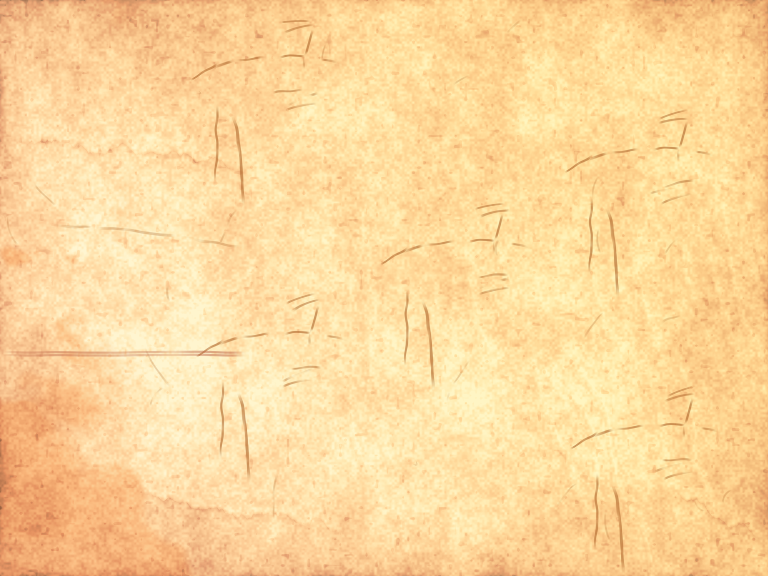
Write a Shadertoy shader that draws this texture.

```glsl
// Aged parchment: layered noise sets a tone that is looked up in a warm ramp.
// Darkened edges, orange stains, upright wrinkles, ragged creases and
// clusters of thin broken scratches are laid over the paper.

const int SHADES = 7;
const vec3 PAPER[SHADES] = vec3[SHADES](
    vec3(0.81, 0.58, 0.40), vec3(0.91, 0.64, 0.44), vec3(0.95, 0.73, 0.50),
    vec3(0.99, 0.80, 0.56), vec3(1.00, 0.86, 0.62), vec3(1.00, 0.92, 0.70),
    vec3(1.00, 0.96, 0.78));
const vec3 SCRATCH_BROWN = vec3(0.70, 0.42, 0.19);
const vec3 RULE_RED = vec3(0.76, 0.42, 0.30);
const vec3 STAIN_ORANGE = vec3(0.98, 0.70, 0.42);

float hash(vec2 p) {
    vec3 q = fract(p.xyx * 0.1031);
    q += dot(q, q.yzx + 33.33);
    return fract((q.x + q.y) * q.z);
}

float noise(vec2 p) {
    vec2 i = floor(p), f = fract(p);
    f = f * f * (3.0 - 2.0 * f);
    return mix(mix(hash(i), hash(i + vec2(1, 0)), f.x),
               mix(hash(i + vec2(0, 1)), hash(i + vec2(1, 1)), f.x), f.y);
}

float fbm(vec2 p) {
    float sum = 0.0, amp = 0.533;
    for (int i = 0; i < 4; i++) {
        sum += amp * noise(p);
        p = mat2(1.6, 1.2, -1.2, 1.6) * p + 17.3;
        amp *= 0.5;
    }
    return sum;
}

// Thin bowed line from a to b that fades at its ends and breaks up.
float stroke(vec2 p, vec2 a, vec2 b, float bend, float width, float blur) {
    vec2 ab = b - a;
    float h = clamp(dot(p - a, ab) / dot(ab, ab), 0.0, 1.0);
    vec2 side = normalize(vec2(-ab.y, ab.x));
    float offset = bend * 4.0 * h * (1.0 - h) + 0.005 * (noise(p * 40.0) - 0.5);
    float d = length(p - a - ab * h - side * offset);
    float line = 1.0 - smoothstep(width, width + blur, d);
    float ends = smoothstep(0.0, 0.15, h) * smoothstep(1.0, 0.8, h);
    return line * ends * smoothstep(0.15, 0.65, noise(p * 55.0 + 9.0));
}

// One group: a long arc, two upright cuts, ticks and short hatching.
float scratchGroup(vec2 p, float seed, float blur) {
    float w = 0.0007;
    float s = stroke(p, vec2(-0.12, -0.02), vec2(0.12, -0.012), 0.018, w, blur);
    s = max(s, stroke(p, vec2(-0.105, -0.08), vec2(-0.107, -0.22), 0.002, w, blur));
    s = max(s, stroke(p, vec2(-0.075, -0.10), vec2(-0.058, -0.26), 0.004, w * 2.0, blur));
    s = max(s, stroke(p, vec2(0.045, -0.02), vec2(0.065, 0.05), 0.0, w, blur));
    s = max(s, stroke(p, vec2(-0.15, -0.04), vec2(-0.10, -0.01), 0.0, w, blur));
    for (float k = 0.0; k < 5.0; k++) {
        vec2 c = vec2(0.02 + 0.03 * hash(vec2(k, seed)), -0.06 - 0.013 * k);
        if (k > 2.5) c.y += 0.16;
        vec2 reach = vec2(0.027, 0.012 * hash(vec2(seed, k + 5.0)));
        s = max(s, 0.8 * stroke(p, c - reach, c + reach, 0.002, w, blur));
    }
    return s;
}

// Ragged crease: x is a dark lip with a shadow below, y is a pale rim above.
vec2 raggedCrease(vec2 p, vec2 a, vec2 b) {
    float h = (p.x - a.x) / (b.x - a.x);
    float rag = 0.045 * (fbm(vec2(p.x * 38.0, a.y * 50.0)) - 0.5);
    float d = p.y - mix(a.y, b.y, h) - rag;
    float span = smoothstep(0.0, 0.15, h) * smoothstep(1.0, 0.8, h);
    float lip = exp(-abs(d) * 330.0) + 0.45 * exp(-max(-d, 0.0) * 60.0) * smoothstep(0.003, -0.003, d);
    float rim = exp(-max(d, 0.0) * 70.0) * smoothstep(0.002, 0.008, d);
    return span * vec2(lip * (0.4 + noise(p * 45.0)), rim);
}

// Slanted wrinkles, lit from one side.
float wrinkles(vec2 p) {
    vec2 q = vec2(p.x * 24.0 + p.y * 5.0 + 2.0 * fbm(p * 5.0), p.y * 4.0);
    float ridge = 1.0 - abs(2.0 * noise(q) - 1.0);
    float lee = 1.0 - abs(2.0 * noise(q + vec2(0.22, 0.0)) - 1.0);
    return pow(ridge, 6.0) - 0.7 * pow(lee, 6.0);
}

float edgeDarkness(vec2 p, float aspect) {
    vec2 far = vec2(aspect, 1.0) - p;
    float wide = 1.6 * (exp(-p.x * 9.0) + exp(-far.x * 9.0)) + 1.6 * exp(-p.y * 9.0) + 1.2 * exp(-far.y * 9.0);
    float rim = exp(-min(min(p.x, far.x), min(p.y, far.y)) * 130.0);
    float corner = 1.2 * exp(-5.0 * length(p - vec2(0.05, 0.1)));
    return wide * (0.15 + 1.5 * fbm(p * 4.5 + 3.0)) + corner + 2.2 * rim * noise(p * 14.0);
}

vec3 paperColor(float tone) {
    float t = clamp(tone, 0.0, float(SHADES) - 1.001);
    int i = int(t);
    return mix(PAPER[i], PAPER[i + 1], fract(t)) * (1.0 + 0.13 * clamp(tone, -3.0, 0.0));
}

void mainImage(out vec4 fragColor, in vec2 fragCoord) {
    vec2 p = fragCoord / iResolution.y;
    float aspect = iResolution.x / iResolution.y;
    float blur = max(1.3 / iResolution.y, 0.0022);

    // Mottling from broad clouds down to fine grain
    float tone = 4.4 + 2.8 * (fbm(p * 3.0 + 7.0) - 0.5) + 2.6 * (fbm(p * vec2(15.0, 10.0)) - 0.5);
    tone += 2.2 * (fbm(p * 62.0) - 0.5) + 1.7 * (noise(p * 230.0) - 0.5);
    tone -= 1.3 * smoothstep(0.80, 0.95, noise(p * 110.0 + 31.0));
    vec2 glow = p - vec2(0.18, 0.57);
    tone += 0.7 * exp(-14.0 * dot(glow, glow)) - edgeDarkness(p, aspect);

    // Wrinkles and creases
    float lowerRight = smoothstep(0.35, 0.85, p.x) * smoothstep(0.78, 0.5, p.y);
    tone += 0.75 * wrinkles(p) * (0.15 + 0.85 * lowerRight);
    vec2 crease = raggedCrease(p, vec2(0.03, 0.76), vec2(0.44, 0.71));
    crease += raggedCrease(p, vec2(0.23, 0.14), vec2(0.62, 0.08));
    crease += raggedCrease(p, vec2(1.17, 0.14), vec2(1.33, 0.06));
    tone += 0.6 * crease.y - 1.5 * crease.x;
    vec3 color = paperColor(tone);

    // Rosy left, yellower right, and orange stains along the left side
    color.b *= mix(1.06, 0.95, smoothstep(0.1, 1.5, p.x + 0.5 * p.y));
    float blot = smoothstep(0.56, 0.62, fbm(p * 7.5 + 41.0)) * smoothstep(0.27, 0.08, p.x);
    float pool = smoothstep(0.02, -0.03, length(p - vec2(0.03, 0.08)) - 0.4 * fbm(p * 6.0 + 2.0));
    color = mix(color, color * STAIN_ORANGE / PAPER[4], 0.6 * blot + 0.5 * pool * (1.0 - blot));

    // Scratch groups, loose fibres and ruled lines
    float scratch = 0.0;
    for (float i = 0.0; i < 5.0; i++) {
        vec2 center = vec2(0.48 + 0.97 * fract(i * 0.67), 0.9 - 0.16 * i);
        scratch = max(scratch, scratchGroup(p - center, i, blur));
    }
    for (float i = 0.0; i < 24.0; i++) {
        vec2 c = vec2(aspect * hash(vec2(i, 3.0)), hash(vec2(i, 8.0)));
        vec2 reach = 0.05 * (vec2(hash(vec2(i, 12.0)), hash(vec2(i, 19.0))) - vec2(0.5, 0.1));
        scratch = max(scratch, 0.4 * stroke(p, c - reach, c + reach, 0.004, 0.0004, blur));
    }
    scratch = max(scratch, 0.5 * stroke(p, vec2(0.08, 0.61), vec2(0.46, 0.565), 0.006, 0.001, blur));
    color = mix(color, SCRATCH_BROWN, 0.65 * scratch);
    float ruleY = abs(p.y - 0.387 + 0.002 * noise(p * 20.0));
    float rule = 1.0 - smoothstep(0.0008, 0.0008 + blur, abs(ruleY - 0.0025));
    rule *= smoothstep(0.0, 0.04, p.x) * smoothstep(0.43, 0.40, p.x) * (0.3 + 0.7 * noise(p * 30.0));
    color = mix(color, RULE_RED, 0.6 * rule);

    fragColor = vec4(color, 1.0);
}
```
